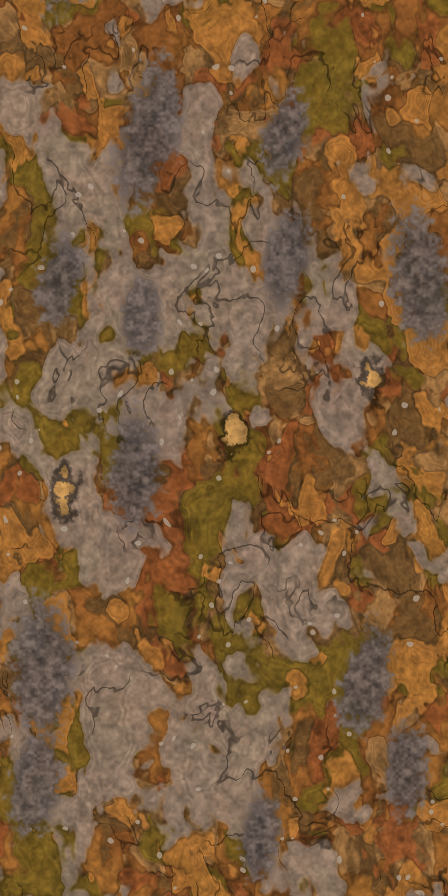
A WebGL 2 fragment shader for this texture:

```glsl
#version 300 es
precision highp float;
// Weathered bark: layered ochre, olive and grey flakes, granular lichen, cracks and knots.

uniform vec2 u_resolution;
out vec4 outColor;

const int LAYERS = 6;
const vec3 LAYER_COLOR[LAYERS] = vec3[LAYERS](
    vec3(0.58, 0.42, 0.25), vec3(0.41, 0.29, 0.16), vec3(0.52, 0.29, 0.15),
    vec3(0.43, 0.34, 0.12), vec3(0.63, 0.41, 0.19), vec3(0.54, 0.46, 0.40));
// x: frequency, y: threshold, z: pull towards the weathered regions
const vec3 LAYER_SHAPE[LAYERS] = vec3[LAYERS](
    vec3(13.0, 0.54, 0.0), vec3(18.0, 0.58, 0.1), vec3(12.0, 0.62, -0.1),
    vec3(11.0, 0.58, 0.3), vec3(16.0, 0.61, -0.2), vec3(10.0, 0.575, 0.35));
const vec3 RUST = vec3(0.51, 0.31, 0.15);
const vec3 ORANGE = vec3(0.60, 0.39, 0.18);
const vec3 LICHEN_DARK = vec3(0.25, 0.22, 0.21);
const vec3 LICHEN_LIGHT = vec3(0.48, 0.42, 0.39);
const vec3 KNOT_PALE = vec3(0.72, 0.54, 0.31);
const vec3 CHIP = vec3(0.68, 0.61, 0.54);
const vec2 FLAKE_STRETCH = vec2(1.0, 0.72);
const vec2 LICHEN_CELL = vec2(0.25, 0.4);
const float LICHEN_SHARE = 0.62;
const float EDGE = 0.025;
const float RIM_DARKNESS = 0.24;
const float CRACK_DARKNESS = 0.38;
const float CHIP_GRID = 38.0;
const float CHIP_SHARE = 0.045;
const int KNOTS = 3;

float hash(vec2 p) {
    return fract(sin(dot(p, vec2(127.1, 311.7))) * 43758.55);
}

vec2 hash2(vec2 p) {
    return vec2(hash(p), hash(p + 41.3));
}

float noise(vec2 p) {
    vec2 i = floor(p), f = fract(p);
    f = f * f * (3.0 - 2.0 * f);
    return mix(mix(hash(i), hash(i + vec2(1, 0)), f.x),
               mix(hash(i + vec2(0, 1)), hash(i + vec2(1, 1)), f.x), f.y);
}

float fbm(vec2 p) {
    const mat2 turn = mat2(0.8, 0.6, -0.6, 0.8);
    float sum = 0.0, amp = 0.533;
    for (int i = 0; i < 4; i++) {
        sum += amp * noise(p);
        p = turn * p * 2.03 + 17.7;
        amp *= 0.5;
    }
    return sum;
}

// Upright, slightly leaning ellipses scattered on a jittered grid
float lichenField(vec2 p) {
    vec2 cell = floor(p / LICHEN_CELL);
    float field = -2.0;
    for (int y = -1; y <= 1; y++) {
        for (int x = -1; x <= 1; x++) {
            vec2 id = cell + vec2(x, y);
            vec2 rnd = hash2(id + 7.0);
            vec2 d = p - (id + 0.2 + 0.6 * hash2(id + 3.0)) * LICHEN_CELL;
            d.x -= d.y * (rnd.x - 0.5) * 0.5;
            vec2 radius = mix(vec2(0.04, 0.08), vec2(0.085, 0.19), rnd.y);
            if (hash(id + 19.0) < LICHEN_SHARE) field = max(field, 1.0 - length(d / radius));
        }
    }
    return field;
}

void main() {
    vec2 p = gl_FragCoord.xy / u_resolution.x;
    vec2 warp = vec2(fbm(p * 9.0), fbm(p * 9.0 + 31.0)) - 0.5;
    vec2 q = (p + 0.07 * warp) * FLAKE_STRETCH;
    float grain = noise(p * 150.0);
    float fine = fbm(p * 55.0);

    // Ground and overlapping flakes with shaded rims
    float region = fbm(p * 2.3 + 5.0) - 0.5 + 0.22 * (0.5 - p.x);
    vec3 color = mix(RUST, ORANGE, smoothstep(0.3, 0.7, fbm(q * 8.0 + 60.0)));
    for (int i = 0; i < LAYERS; i++) {
        vec3 shape = LAYER_SHAPE[i];
        float n = fbm(q * shape.x + float(i) * 23.7) + region * shape.z;
        float cover = smoothstep(shape.y - EDGE, shape.y + EDGE, n);
        float rim = smoothstep(shape.y - 0.07, shape.y, n) * (1.0 - cover);
        vec3 flake = LAYER_COLOR[i] * (1.0 + 0.06 * sin(n * 70.0));
        color = mix(color * (1.0 - RIM_DARKNESS * rim), flake, cover * 0.88);
    }

    // Thin broken cracks
    float ridge = abs(fbm(q * 13.0 + 90.0) - 0.5);
    float crack = (1.0 - smoothstep(0.004, 0.024, ridge)) * smoothstep(0.45, 0.6, fbm(p * 7.0 + 12.0));
    color *= 1.0 - CRACK_DARKNESS * crack;
    color *= 1.0 + 0.45 * (fine - 0.5) + 0.14 * (grain - 0.5);

    // Small pale chips
    vec2 chipPos = p * CHIP_GRID + warp * 2.0, chipId = floor(chipPos);
    float chipDist = length(fract(chipPos) - 0.35 - 0.3 * hash2(chipId)) + 0.35 * (fine - 0.5);
    float chip = (1.0 - smoothstep(0.14, 0.26, chipDist)) * step(hash(chipId + 9.0), CHIP_SHARE);
    color = mix(color, CHIP, chip * 0.8);

    // Granular lichen with crumbling borders
    float field = lichenField(p + 0.03 * warp) + 0.9 * (fine - 0.5) + 0.25 * (grain - 0.5);
    float speckle = clamp(0.5 + 1.5 * (fine - 0.5) + 0.6 * (grain - 0.5), 0.0, 1.0);
    color = mix(color, mix(LICHEN_DARK, LICHEN_LIGHT, speckle), 0.92 * smoothstep(-0.08, 0.32, field));

    // Knots: a dark hollow around a pale core
    for (int i = 0; i < KNOTS; i++) {
        float k = float(i);
        vec2 center = vec2(fract(0.52 + 0.31 * k), 1.04 + 0.14 * sin(2.2 * k));
        float r = length((p - center) / vec2(0.028, 0.048)) + 1.4 * (fine - 0.5) + 2.0 * warp.x;
        color *= 1.0 - 0.45 * (1.0 - smoothstep(0.9, 1.4, r));
        color = mix(color, KNOT_PALE * (0.6 + 0.8 * fine), 1.0 - smoothstep(0.55, 0.85, r));
    }

    outColor = vec4(clamp(color, 0.0, 1.0), 1.0);
}
```
